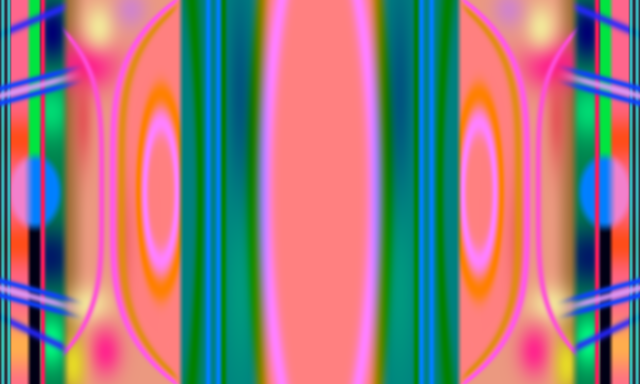
Give the GLSL for this background, as a Shadertoy shader.

```glsl
float bump(float x, float width) {
    x /= width;
    return exp(-x * x);
}

float blob(vec2 p, vec2 center, vec2 radius) {
    p = (p - center) / radius;
    return exp(-dot(p, p));
}

// Salmon core, teal columns and ringed ovals: red switches, blue ripples
vec3 innerBands(vec2 p) {
    float a = p.x, s2 = p.y * p.y;
    float red = 1.0 - smoothstep(0.145, 0.225, a) + smoothstep(0.423, 0.447, a);
    float green = 0.5 - 0.17 * blob(p, vec2(0.25, 0.5), vec2(0.035, 0.5))
                + 0.1 * blob(p, vec2(0.25, -0.5), vec2(0.05, 0.5));
    float blue = 0.5 + 0.5 * bump(a - 0.17 + 0.05 * s2, 0.024)
               - 0.5 * bump(a - 0.212 + 0.03 * s2, 0.02);

    // Paired blue and green stripes
    float pair = abs(a - 0.333);
    blue += 0.5 * bump(pair - 0.016, 0.009);
    blue -= 0.5 * bump(a - 0.301, 0.009);
    blue -= 0.5 * bump(a - 0.375 - 0.025 * s2, 0.013 + 0.01 * s2);

    // Oval rings
    float ring = length((p - vec2(0.497, 0.0)) / vec2(0.05, 0.36));
    float outside = smoothstep(0.423, 0.447, a);
    blue += outside * (0.5 * bump(ring - 1.0, 0.2) - 0.5 * bump(ring - 1.42, 0.19));
    return vec3(red, green, blue);
}

// Curved filaments and soft patches beyond the ovals
vec3 filaments(vec3 color, vec2 p) {
    float a = p.x, s4 = pow(p.y, 4.0);
    float nearCurve = 0.648 - 0.2 * s4, farCurve = 0.682 + 0.24 * s4;
    vec3 outer = mix(vec3(0.92, 0.6, 0.5), vec3(0.6, 0.42, 0.2), smoothstep(0.72, 0.8, a));
    outer = mix(outer, vec3(1.0, 0.08, 0.55), blob(p, vec2(0.73, 0.66), vec2(0.1, 0.13)));
    outer = mix(outer, vec3(0.9, 0.25, 0.3), 0.7 * blob(p, vec2(0.74, 0.38), vec2(0.03, 0.25)));
    outer = mix(outer, vec3(0.95, 0.9, 0.6), blob(p, vec2(0.69, 0.86), vec2(0.05, 0.12)));
    outer = mix(outer, vec3(0.95, 0.9, 0.6), blob(p, vec2(0.72, -0.59), vec2(0.07, 0.1)));
    outer = mix(outer, vec3(1.0, 0.15, 0.55), blob(p, vec2(0.67, -0.83), vec2(0.05, 0.13)));
    outer = mix(outer, vec3(0.9, 0.85, 0.15), blob(p, vec2(0.77, -0.9), vec2(0.04, 0.16)));
    outer = mix(outer, vec3(0.8, 0.5, 0.85), 0.8 * blob(p, vec2(0.59, 0.95), vec2(0.05, 0.1)));

    color = mix(color, vec3(0.9, 0.35, 0.35), 0.6 * blob(p, vec2(0.615, -0.25), vec2(0.03, 0.3)));
    color = mix(color, vec3(0.88, 0.55, 0.05), 0.9 * bump(a - nearCurve + 0.028, 0.014)
                * smoothstep(0.43, 0.47, a));
    color = mix(color, outer, smoothstep(nearCurve - 0.012, nearCurve + 0.012, a));
    color = mix(color, vec3(1.0, 0.35, 0.9), bump(a - nearCurve, 0.012)
                * smoothstep(0.43, 0.46, a));
    return mix(color, vec3(1.0, 0.3, 0.85), 0.9 * bump(a - farCurve, 0.011));
}

// Saturated columns along both sides
vec3 sideColumns(vec2 p) {
    float a = p.x, s = p.y;
    vec3 column = vec3(0.0, 0.5, 0.3);
    column = mix(column, vec3(0.0, 0.0, 0.45), blob(p, vec2(0.835, 0.83), vec2(0.05, 0.16)));
    column = mix(column, vec3(0.0, 0.85, 0.45), blob(p, vec2(0.84, 0.42), vec2(0.07, 0.15)));
    column = mix(column, vec3(0.0, 0.1, 0.4), blob(p, vec2(0.84, -0.34), vec2(0.08, 0.16)));
    column = mix(column, vec3(0.0, 1.0, 0.5), blob(p, vec2(0.84, -0.78), vec2(0.05, 0.14)));

    vec3 stripe = mix(vec3(0.0, 0.0, 0.08), vec3(0.0, 0.9, 0.25), smoothstep(-0.2, 0.2, s));
    column = mix(column, stripe, smoothstep(0.87, 0.88, a));
    vec3 pink = mix(vec3(1.0, 0.4, 0.55), vec3(1.0, 0.3, 0.1), bump(abs(s) - 0.27, 0.12));
    pink = mix(pink, vec3(1.0, 0.8, 0.2), 0.7 * bump(s + 0.8, 0.14));
    column = mix(column, pink, smoothstep(0.9, 0.92, a));

    // Blue oval and crossing arcs
    float oval = length((p - vec2(0.89, 0.0)) / vec2(0.085, 0.2));
    vec3 ovalColor = mix(vec3(0.0, 0.5, 1.0), vec3(0.95, 0.5, 0.8), smoothstep(0.89, 0.93, a));
    column = mix(column, ovalColor, 1.0 - smoothstep(0.75, 1.1, oval));
    column = mix(column, vec3(1.0, 0.1, 0.35), bump(a - 0.866, 0.008));
    float arc = s > 0.0 ? s - 0.82 - 0.7 * (1.0 - a) : -s - 0.65 - 0.8 * (1.0 - a);
    column = mix(column, vec3(0.15, 0.15, 1.0), 0.85 * bump(arc, 0.025));

    // Fine cyan and dark lines at the border
    vec3 fine = mix(vec3(0.0, 0.1, 0.15), vec3(0.1, 0.8, 0.8), 0.5 + 0.5 * cos((a - 0.972) * 330.0));
    return mix(column, fine, 0.85 * smoothstep(0.962, 0.97, a));
}

void mainImage(out vec4 fragColor, in vec2 fragCoord) {
    // Mirrored x and centered y, both reaching 1 at the border
    vec2 p = 2.0 * fragCoord / iResolution.xy - 1.0;
    p.x = abs(p.x);

    vec3 color = filaments(innerBands(p), p);
    color = mix(color, sideColumns(p), smoothstep(0.78, 0.815, p.x));

    // Glowing arcs sweeping in from the sides
    float sweep = abs(p.y) - 0.5 - 0.45 * (1.0 - p.x);
    float reach = smoothstep(0.73, 0.84, p.x);
    color = mix(color, vec3(0.85, 0.6, 1.0), 0.85 * reach * bump(sweep, 0.025));
    color = mix(color, vec3(0.05, 0.25, 1.0), 0.9 * reach * bump(abs(sweep) - 0.038, 0.018));
    fragColor = vec4(clamp(color, 0.0, 1.0), 1.0);
}
```
